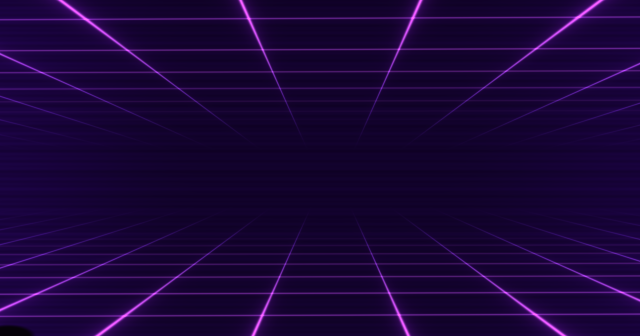
Give the GLSL for this background, as a Shadertoy shader.

```glsl
const vec3 NIGHT  = vec3(0.066, 0.006, 0.165);
const vec3 INDIGO = vec3(0.098, 0.010, 0.245);
const vec3 VIOLET = vec3(0.270, 0.120, 0.500);
const vec3 PINK   = vec3(0.760, 0.340, 0.700);
const vec3 ORCHID = vec3(0.330, 0.140, 0.370);
const vec3 HALO   = vec3(0.240, 0.050, 0.330);

// Soft line profile, never thinner than about one pixel
float stroke(float dist, float width, float pixel) {
    float w = max(width, 0.65 * pixel);
    return exp(-dist * dist / (w * w)) * min(1.0, width / w + 0.15);
}

// Signed offset to the nearest half-integer
float cellOffset(float v) {
    return fract(v) - 0.5;
}

// Uneven scan bands made of layered sines
float scanBands(float y) {
    return 0.40 * sin(y * 420.0) + 0.35 * sin(y * 187.0 + 1.7) + 0.25 * sin(y * 87.0 + 0.6);
}

// Rays meeting at a vanishing point; depth is the distance from its horizon
vec3 rays(float x, float depth, float reach, float spacing, float pixel) {
    float nearness = depth / reach;
    float slope = x / depth;
    float gap = spacing * nearness;
    float dist = abs(cellOffset(x / gap)) * gap * inversesqrt(1.0 + slope * slope);
    float fade = smoothstep(0.24, 0.65, nearness);
    float heat = smoothstep(0.40, 1.0, nearness);
    float core = stroke(dist, mix(0.0022, 0.0050, heat * heat), pixel);
    float glow = exp(-dist / mix(0.008, 0.020, heat));
    vec3 color = mix(VIOLET, PINK, heat);
    return color * core * fade * mix(0.75, 1.0, heat)
         + HALO * glow * fade * mix(0.12, 0.75, heat * heat);
}

// Cross bars evenly spaced in perspective depth
vec3 bars(float depth, float reach, float spacing, float phase, float pixel) {
    float nearness = depth / reach;
    float rank = reach / (depth * spacing) - phase;
    float dist = abs(cellOffset(rank + 0.5)) * spacing * depth * nearness;
    float fade = smoothstep(0.36, 0.76, nearness);
    float core = stroke(dist, 0.0026, pixel);
    float glow = exp(-dist / 0.010);
    return fade * (ORCHID * core * 0.85 + HALO * glow * 0.08);
}

// One perspective grid, empty beyond its horizon
vec3 gridPlane(float x, float depth, float tilt, float reach, float raySpacing,
               float barSpacing, float barPhase, float pixel) {
    float safeDepth = max(depth, 0.02);
    float tilted = safeDepth * (1.0 + tilt * x);
    return step(0.02, depth) * (rays(x, safeDepth, reach, raySpacing, pixel)
                              + bars(tilted, reach, barSpacing, barPhase, pixel));
}

// Dark base, brighter at the sides, with scan bands
vec3 backdrop(vec2 p, float aspect) {
    float side = abs(p.x) / (0.5 * aspect);
    float lift = smoothstep(0.35, 1.1, side) * (p.x < 0.0 ? 1.0 : 0.75);
    vec3 base = mix(NIGHT, INDIGO, lift);
    return base * (1.0 + 0.16 * scanBands(p.y));
}

void mainImage(out vec4 fragColor, in vec2 fragCoord) {
    float pixel = 1.0 / iResolution.y;
    float aspect = iResolution.x * pixel;
    vec2 p = fragCoord * pixel;
    p.x -= 0.5 * aspect;
    float x = p.x - 0.032;

    vec3 color = backdrop(p, aspect);

    // Ceiling and floor grids
    color += gridPlane(x, p.y - 0.3985, -0.008, 0.6015, 0.537, 0.225, 0.887, pixel);
    color += gridPlane(x, 0.5149 - p.y, 0.008, 0.5149, 0.463, 0.192, 0.920, pixel);

    // Shadow in the lower left corner
    vec2 corner = (p - vec2(0.025 - 0.5 * aspect, 0.0)) / vec2(0.075, 0.032);
    color = mix(vec3(0.025, 0.008, 0.04), color, smoothstep(0.8, 1.15, length(corner)));

    fragColor = vec4(min(color, 1.0), 1.0);
}
```
